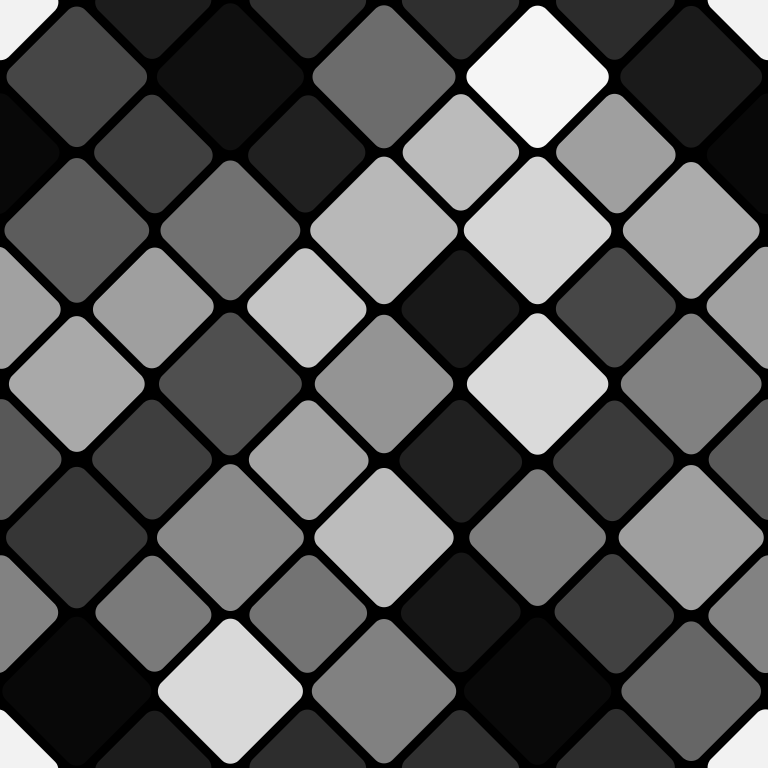
This pattern is drawn by a WebGL 1 fragment shader. Its source:

```glsl
precision highp float;
// Five by five large rounded diamonds in random greys, with smaller ones between them, on black.

uniform vec2 u_resolution;

const float REPEATS = 5.0;

// Random value per cell that wraps at the canvas edge
float hash(vec2 cell, float seed) {
  vec2 wrapped = floor(mod(cell + 0.25, REPEATS));
  return fract(sin(dot(wrapped, vec2(12.9898, 78.233)) + seed * 37.719) * 4375.85);
}

// Grey level, weighted towards the dark end
float grey(vec2 cell, float seed) {
  return 0.03 + 0.94 * pow(hash(cell, seed), 1.3);
}

// Half the side length of the large diamond in a cell
float largeHalfSide(vec2 cell) {
  return mix(0.335, 0.369, hash(cell, 3.0));
}

// Turn by 45 degrees, so that diamonds become upright boxes
vec2 toDiagonal(vec2 v) {
  return vec2(v.x + v.y, v.y - v.x) * 0.70711;
}

float roundedBox(vec2 p, vec2 halfSize) {
  const float radius = 0.08;
  vec2 q = abs(p) - halfSize + radius;
  return length(max(q, 0.0)) + min(max(q.x, q.y), 0.0) - radius;
}

void main() {
  vec2 p = gl_FragCoord.xy / u_resolution * REPEATS;
  float pixel = REPEATS / min(u_resolution.x, u_resolution.y);

  // Large diamond at the cell centre
  vec2 cell = floor(p);
  float large = roundedBox(toDiagonal(p - cell - 0.5), vec2(largeHalfSide(cell)));

  // Small diamond at the nearest cell corner, a fixed gap away from its four neighbours
  vec2 corner = floor(p + 0.5);
  const float reach = 0.70711 - 0.0585;
  vec2 upper = reach - vec2(largeHalfSide(corner), largeHalfSide(corner - vec2(1.0, 0.0)));
  vec2 lower = reach - vec2(largeHalfSide(corner - 1.0), largeHalfSide(corner - vec2(0.0, 1.0)));
  vec2 offset = 0.5 * (upper - lower);
  float small = roundedBox(toDiagonal(p - corner) - offset, 0.5 * (upper + lower));

  // Fill both over black, with edges one pixel soft
  float shade = grey(cell, 1.0) * clamp(0.5 - large / pixel, 0.0, 1.0);
  shade += grey(corner, 2.0) * clamp(0.5 - small / pixel, 0.0, 1.0);
  gl_FragColor = vec4(vec3(shade), 1.0);
}
```
